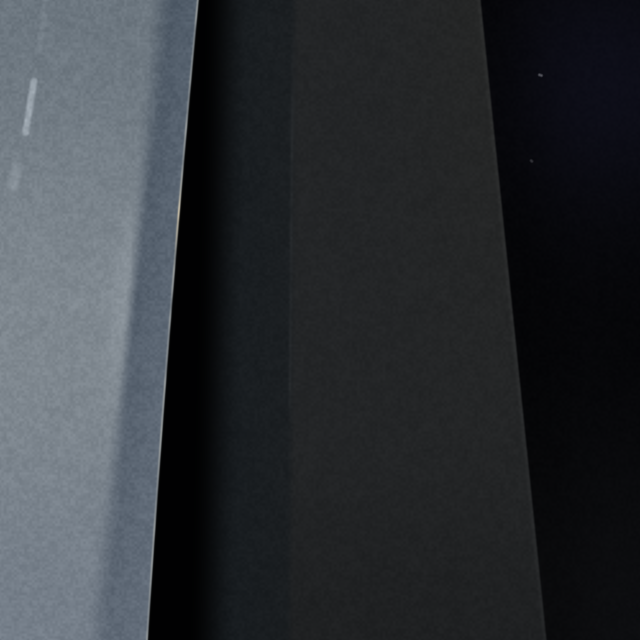
Give the GLSL for this texture, as a three.js fragment shader.

```glsl
// Tall folded metal panels: a lit grey face with a bevel, a black gap,
// a dark creased panel and a deep shadow on the right. Slanted edges are
// smooth steps on x as a function of height; value noise adds the grain.

varying vec2 vUv;

const vec3 FACE_TOP = vec3(0.425, 0.465, 0.500);
const vec3 FACE_MID = vec3(0.495, 0.530, 0.560);
const vec3 FACE_LOW = vec3(0.455, 0.492, 0.535);
const vec3 BEVEL_TOP = vec3(0.300, 0.345, 0.395);
const vec3 BEVEL_LOW = vec3(0.360, 0.400, 0.450);
const vec3 GAP = vec3(0.004, 0.005, 0.007);
const vec3 INNER = vec3(0.090, 0.108, 0.122);
const vec3 PANEL = vec3(0.137, 0.144, 0.150);
const vec3 SHADOW = vec3(0.022, 0.024, 0.033);
const vec3 SHADOW_LOW = vec3(0.050, 0.053, 0.062);
const vec3 BLUE_HAZE = vec3(0.030, 0.030, 0.062);
const vec3 RIM = vec3(0.66, 0.67, 0.66);
const vec3 WARM_RIM = vec3(0.88, 0.82, 0.70);
const float EDGE_SOFT = 0.0022;
const float GRAIN_LIT = 0.085;
const float GRAIN_DARK = 0.034;

float hash(vec2 p) {
  vec3 q = fract(vec3(p.xyx) * 0.1031);
  q += dot(q, q.yzx + 33.33);
  return fract((q.x + q.y) * q.z);
}

float noise(vec2 p) {
  vec2 i = floor(p);
  vec2 f = fract(p);
  f = f * f * (3.0 - 2.0 * f);
  return mix(mix(hash(i), hash(i + vec2(1.0, 0.0)), f.x),
             mix(hash(i + vec2(0.0, 1.0)), hash(i + vec2(1.0)), f.x), f.y);
}

// Centred grain made of fine and coarse layers
float grain(vec2 p) {
  return 0.55 * noise(p * 250.0) + 0.30 * noise(p * 125.0 + 17.0)
       + 0.15 * noise(p * 48.0 + 5.0) - 0.5;
}

// Soft-edged stroke from a to b
float stroke(vec2 p, vec2 a, vec2 b, float radius, float soft) {
  vec2 ab = b - a;
  float t = clamp(dot(p - a, ab) / dot(ab, ab), 0.0, 1.0);
  return 1.0 - smoothstep(radius - soft, radius + soft, length(p - a - ab * t));
}

float bump(float x, float centre, float width) {
  float d = (x - centre) / width;
  return exp(-d * d);
}

// Lit face, its bevel and its scuffs
vec3 litFace(vec2 p, float edgeX) {
  float bevelX = 0.151 + 0.103 * p.y;
  vec3 face = mix(FACE_LOW, FACE_MID, smoothstep(0.0, 0.45, p.y));
  face = mix(face, FACE_TOP, smoothstep(0.5, 1.0, p.y));
  face += 0.045 * bump(p.x, bevelX - 0.012, 0.022) * bump(p.y, 0.54, 0.14);
  vec3 bevel = mix(BEVEL_LOW, BEVEL_TOP, p.y);
  bevel += 0.03 * smoothstep(bevelX, edgeX, p.x);
  float soft = mix(0.022, 0.010, bump(p.y, 0.5, 0.25));
  vec3 col = mix(face, bevel, smoothstep(-soft, soft, p.x - bevelX));

  float worn = 0.65 + 0.5 * noise(p * vec2(150.0, 90.0));
  float scuff = 0.17 * stroke(p, vec2(0.053, 0.873), vec2(0.040, 0.793), 0.005, 0.003);
  scuff += 0.075 * stroke(p, vec2(0.026, 0.738), vec2(0.021, 0.710), 0.007, 0.006);
  scuff += 0.035 * stroke(p, vec2(0.070, 1.000), vec2(0.062, 0.920), 0.004, 0.004);
  return col + scuff * worn + GRAIN_LIT * grain(p);
}

// Black gap opening into the creased dark panel
vec3 darkPanel(vec2 p) {
  float gapX = 0.306 + 0.024 * p.y;
  float creaseX = 0.450 + 0.008 * p.y;
  vec3 inner = mix(GAP, INNER, smoothstep(-0.012, 0.065, p.x - gapX));
  vec3 panel = PANEL * mix(0.88, 1.0, smoothstep(0.0, 0.35, p.y));
  panel += vec3(0.008, 0.005, -0.002) * smoothstep(0.55, 0.8, p.x) * p.y;
  float turn = smoothstep(-0.005, 0.010, p.x - creaseX);
  vec3 col = mix(inner, panel, mix(0.35, 1.0, turn) * smoothstep(0.32, 0.46, p.x));
  float glint = bump(p.x, creaseX, 0.0028) * smoothstep(0.32, 0.38, p.y)
              * (1.0 - smoothstep(0.75, 0.98, p.y));
  col += 0.035 * glint * (0.4 + 0.8 * noise(p * vec2(9.0, 45.0)));
  return col + GRAIN_DARK * grain(p) * smoothstep(0.0, 0.06, p.x - gapX);
}

// Deep shadow with a blue haze and two tiny specks
vec3 deepShadow(vec2 p, float edgeX) {
  vec3 col = mix(SHADOW_LOW, SHADOW, smoothstep(0.0, 0.5, p.y));
  col += BLUE_HAZE * exp(-dot((p - vec2(0.96, 0.87)) * vec2(5.5, 5.0),
                              (p - vec2(0.96, 0.87)) * vec2(5.5, 5.0)));
  col *= mix(0.75, 1.0, smoothstep(0.0, 0.12, p.x - edgeX));
  col += 0.28 * stroke(p, vec2(0.843, 0.883), vec2(0.846, 0.882), 0.002, 0.002);
  col += 0.16 * stroke(p, vec2(0.830, 0.749), vec2(0.831, 0.748), 0.002, 0.002);
  return col + 0.018 * grain(p);
}

void main() {
  vec2 p = vUv;
  float faceX = 0.2305 + 0.0795 * p.y - 0.015 * p.y * (1.0 - p.y);
  float panelX = 0.854 - 0.103 * p.y;

  vec3 col = mix(darkPanel(p), deepShadow(p, panelX),
                 smoothstep(-EDGE_SOFT, EDGE_SOFT, p.x - panelX));
  col += 0.022 * bump(p.x, panelX - 0.003, 0.003);
  col = mix(litFace(p, faceX), col, smoothstep(-EDGE_SOFT, EDGE_SOFT, p.x - faceX));

  // Bright rim along the face, warmest where the paint is worn
  float wear = bump(p.y, 0.655, 0.045);
  float rim = bump(p.x, faceX - 0.001, 0.0019) * (0.35 + 0.4 * noise(vec2(p.y * 40.0, 3.0)));
  col = mix(col, mix(RIM, WARM_RIM, wear), clamp(rim + 0.4 * wear * rim, 0.0, 1.0));

  gl_FragColor = vec4(clamp(col, 0.0, 1.0), 1.0);
}
```
